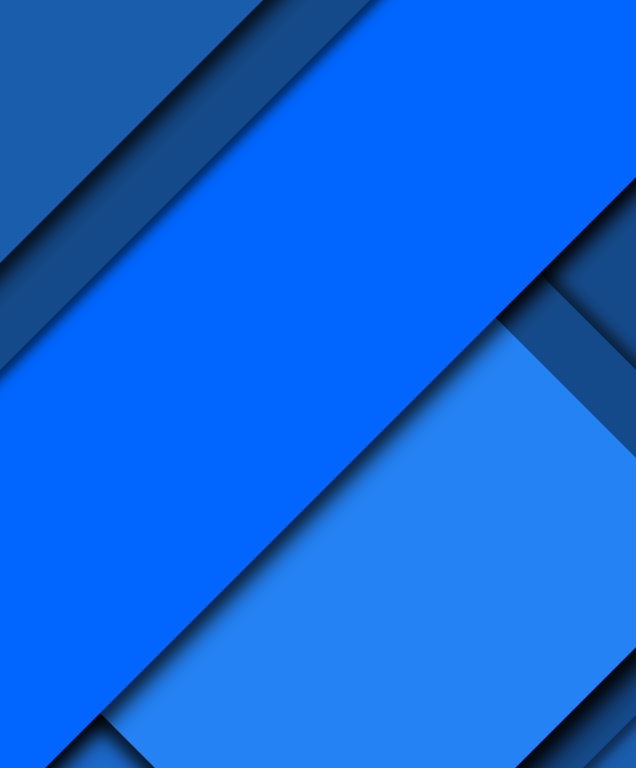
Reproduce this background procedurally as a Shadertoy shader.

```glsl
// Layered diagonal paper panels in blue, with soft shadows under their edges.

const vec3 NAVY   = vec3(0.082, 0.290, 0.540);
const vec3 STEEL  = vec3(0.102, 0.365, 0.680);
const vec3 COBALT = vec3(0.110, 0.415, 0.800);
const vec3 SKY    = vec3(0.141, 0.510, 0.957);
const vec3 BRIGHT = vec3(0.000, 0.400, 1.000);

// Antialiased coverage of a shape; dist is negative inside.
float cover(float dist) {
    return clamp(0.5 - dist * iResolution.y, 0.0, 1.0);
}

vec3 paint(vec3 base, vec3 color, float dist) {
    return mix(base, color, cover(dist));
}

// Darken the surface outside an edge with a soft falloff.
vec3 shade(vec3 base, float dist, float strength, float width) {
    float t = max(dist, 0.0) / width;
    return base * (1.0 - strength * exp(-t * t));
}

// Signed distance to a 45 degree edge from its axis coordinate.
float edge(float axis, float offset) {
    return (axis - offset) * 0.70710678;
}

void mainImage(out vec4 fragColor, in vec2 fragCoord) {
    vec2 p = fragCoord / iResolution.y;
    float fall = p.x - p.y + 1.0;   // grows toward the lower right
    float rise = p.x + p.y - 1.0;   // grows toward the upper right

    // Right side: navy ground below a navy strip
    float stripEdge = edge(rise, 0.3464);
    vec3 color = shade(NAVY, stripEdge, 0.50, 0.016);
    color = paint(color, NAVY, stripEdge);

    // Lower right: shadowed navy strip and the steel corner
    float panelBottom = edge(fall, 1.6706);
    float cornerEdge = edge(fall, 1.7590);
    vec3 lower = shade(NAVY, panelBottom, 0.90, 0.029);
    vec3 corner = shade(STEEL, cornerEdge, 0.50, 0.014);
    lower = paint(corner, lower, cornerEdge);
    color = paint(color, lower, -panelBottom);

    // Lower left: cobalt corner shadowed by the sky panel
    float panelLeft = -edge(rise, -0.7980);
    vec3 leftCorner = shade(COBALT, panelLeft, 0.70, 0.020);
    color = paint(color, leftCorner, -panelLeft);

    // Sky panel
    float panel = max(max(panelLeft, panelBottom), edge(rise, 0.2318));
    color = paint(color, SKY, panel);

    // Wide bright band; its shadow is deeper on the lower surfaces
    float bandEdge = edge(fall, 1.0586);
    float depth = mix(0.88, 0.68, cover(panel));
    color = shade(color, bandEdge, depth, 0.022);
    float navyEdge = edge(fall, 0.4818);
    vec3 band = shade(BRIGHT, navyEdge, 0.55, 0.013);
    color = paint(color, band, bandEdge);

    // Upper left: navy strip below a steel panel
    float steelEdge = edge(fall, 0.3424);
    vec3 strip = shade(NAVY, steelEdge, 0.72, 0.023);
    color = paint(color, strip, navyEdge);
    color = paint(color, STEEL, steelEdge);

    fragColor = vec4(color, 1.0);
}
```
